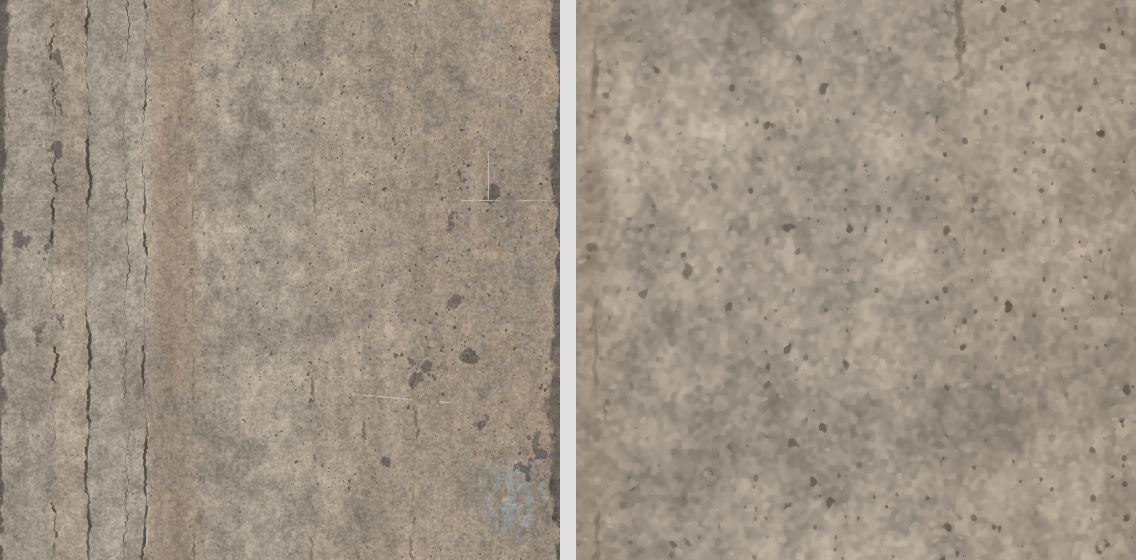
Left, the full canvas; right, a detail of the centre.
Reproduce this texture procedurally as a Shadertoy shader.

```glsl
// Weathered concrete wall: grey and brown vertical strips divided by cracks,
// with pits, soot patches, pale scratches and a faded blue-grey paint stain.
// Soft cellular noise gives the mottling; layered sines bend the cracks.
const vec3 CONCRETE = vec3(0.622, 0.576, 0.522);
const vec3 GREY = vec3(0.618, 0.582, 0.535);
const vec3 BROWN = vec3(0.56, 0.50, 0.44);
const vec3 WARM = vec3(0.595, 0.535, 0.472);
const vec3 SOOT = vec3(0.36, 0.335, 0.312);
const vec3 CRACK = vec3(0.27, 0.235, 0.20);
const vec3 CHALK = vec3(0.80, 0.77, 0.72);
const vec3 PAINT = vec3(0.61, 0.625, 0.62);
const float MOTTLE = 0.22;
const float STREAK = 0.16;
const float GRAIN = 0.27;
const int SOOT_PATCHES = 22;

vec3 hash3(vec2 p) {
  vec3 q = fract(vec3(p.xyx) * vec3(0.1031, 0.1030, 0.0973));
  q += dot(q, q.yxz + 33.33);
  return fract((q.xxy + q.yzz) * q.zyx);
}

// Random cell values blended by distance to their jittered centres
float softCells(vec2 p) {
  vec2 id = floor(p), f = p - id, sum = vec2(0.0);
  for (int i = 0; i < 9; i++) {
    vec2 cell = vec2(i % 3 - 1, i / 3 - 1);
    vec3 h = hash3(id + cell + 57.0);
    vec2 d = cell + h.xy - f;
    sum += exp(-6.0 * dot(d, d)) * vec2(h.z, 1.0);
  }
  return sum.x / sum.y;
}

float layers(vec2 p) {
  float sum = 0.0, amp = 0.53;
  for (int i = 0; i < 4; i++) {
    sum += amp * softCells(p);
    p = mat2(1.6, 1.2, -1.2, 1.6) * p + 17.3;
    amp *= 0.5;
  }
  return sum;
}

float band(float x, float left, float right, float soft) {
  return smoothstep(left - soft, left + soft, x) * smoothstep(right + soft, right - soft, x);
}

// Jagged vertical crack of uneven width
float crack(vec2 uv, float x, float width, float wander, float seed) {
  float y = uv.y;
  float bend = 0.5 * sin(17.0 * y + seed) + 0.3 * sin(43.0 * y + 2.1 * seed);
  bend += softCells(vec2(y * 70.0, seed)) + 0.7 * softCells(vec2(y * 190.0, seed)) - 0.85;
  float open = 0.6 * softCells(vec2(y * 14.0, seed + 9.0));
  open = smoothstep(0.3, 0.75, open + 0.4 * softCells(vec2(y * 80.0, seed + 4.0)));
  float d = abs(uv.x - x - wander * bend), w = width * open;
  return (1.0 - smoothstep(w * 0.5, w + 0.0014, d)) * mix(0.3, 1.0, open);
}

// Small ragged holes, at most one in each cell
float pits(vec2 p, float share, float ragged) {
  vec2 id = floor(p);
  vec3 h = hash3(id + 211.0);
  float r = 0.08 + 0.2 * h.x * h.y;
  float d = length((p - id - 0.3 - 0.4 * h.xy) * vec2(1.0, 0.75)) + 0.3 * (ragged - 0.5);
  return step(h.z, share) * (1.0 - smoothstep(r * 0.4, r * 1.4, d));
}

// Broken straight scratch from a along the vector ab
float scratch(vec2 uv, vec2 a, vec2 ab, float wear) {
  float t = clamp(dot(uv - a, ab) / dot(ab, ab), 0.0, 1.0);
  float d = length(uv - a - t * ab) + 0.002 * (wear - 0.5);
  return (1.0 - smoothstep(0.0006, 0.0022, d)) * smoothstep(0.35, 0.55, wear);
}

void mainImage(out vec4 fragColor, in vec2 fragCoord) {
  vec2 uv = fragCoord / iResolution.xy;
  float cloud = layers(uv * 8.0), rough = layers(uv * 34.0 + 5.0);
  float flakes = layers(uv * vec2(74.0, 52.0));
  float streak = layers(uv * vec2(26.0, 3.0) + 31.0);
  float fine = softCells(uv * 270.0);
  float grain = 0.65 * fine + 0.35 * softCells(uv * 140.0 + 40.0);
  float ragged = 0.5 * (rough + flakes), stain = 0.5 * (cloud + rough);
  float x = uv.x + 0.03 * (ragged - 0.5);

  // Strips, broad stains and faded paint
  float grey = band(x, -0.1, 0.088, 0.006) + band(x, 0.157, 0.258, 0.006);
  vec3 col = mix(CONCRETE, GREY, grey + 0.6 * band(x, 0.36, 0.56, 0.05));
  col = mix(col, BROWN, 0.9 * band(x, 0.275, 0.346, 0.02) * smoothstep(0.3, 0.65, stain));
  col = mix(col, WARM, smoothstep(0.5, 0.95, x) * smoothstep(0.4, 0.62, stain));
  float faded = smoothstep(1.1, 0.4, length((uv - vec2(0.92, 0.12)) / vec2(0.065, 0.115)));
  col = mix(col, PAINT, 0.8 * faded * smoothstep(0.43, 0.58, flakes));

  // Soot at both edges, on the right side and in the left strips
  float edge = min(uv.x, 1.0 - uv.x) + 0.03 * (ragged - 0.5);
  float reach = softCells(vec2(uv.y * 9.0, 3.0 + step(0.5, uv.x)));
  reach = 0.003 + 0.05 * max(reach - 0.55, 0.0);
  float soot = 1.0 - smoothstep(reach * 0.6, reach + 0.003, edge);
  for (int i = 0; i < SOOT_PATCHES; i++) {
    vec3 h = hash3(vec2(float(i) * 7.0 + 3.0, 19.0));
    vec2 centre = i % 2 == 0 ? vec2(0.02 + 0.1 * h.x, 0.4 + 0.5 * h.y)
                             : vec2(0.64 + 0.33 * h.x, 0.16 + 0.65 * h.y * h.y);
    vec2 size = vec2(i % 2 == 0 ? 0.015 : 0.026, 0.025) * (0.5 + h.z);
    float inside = 1.0 - length((uv - centre) / size);
    soot = max(soot, smoothstep(0.0, 0.7, inside + 6.0 * (ragged - 0.56)));
  }
  col = mix(col, SOOT, 0.8 * soot);

  // Mottling and grain
  float tone = MOTTLE * (cloud + 1.1 * rough + 0.7 * flakes - 1.4);
  col *= 1.0 + tone + STREAK * (streak - 0.5) + GRAIN * (grain - 0.5);

  // Dark pits and pale chips
  float holes = max(pits(uv * 85.0 + rough, 0.1, fine), 0.7 * pits(uv * 170.0 + rough, 0.12, fine));
  holes *= mix(0.4, 1.0, smoothstep(0.2, 0.7, uv.x)) * smoothstep(0.3, 0.55, cloud);
  col = mix(col, CRACK, 0.65 * holes);
  col = mix(col, CHALK, 0.35 * pits(uv.yx * 110.0 + rough, 0.12, fine));

  // Chalky scratches and chipped crack rims
  float chalk = scratch(uv, vec2(0.825, 0.642), vec2(0.165, 0.0), rough + 0.1);
  chalk = max(chalk, scratch(uv, vec2(0.872, 0.645), vec2(0.0, 0.085), rough + 0.1));
  chalk = max(chalk, scratch(uv, vec2(0.63, 0.296), vec2(0.17, -0.015), flakes));
  chalk = max(chalk, 0.4 * scratch(uv, vec2(0.0, 0.642), vec2(0.258, 0.0), flakes));
  float rims = max(crack(uv, 0.155, 0.004, 0.005, 2.0), crack(uv, 0.26, 0.004, 0.005, 5.0));
  chalk = max(chalk, 0.8 * rims * smoothstep(0.5, 0.6, ragged));
  col = mix(col, CHALK, 0.75 * chalk);

  // Cracks, then fainter broken stains
  float cracks = max(crack(uv, 0.157, 0.003, 0.005, 2.0), crack(uv, 0.258, 0.0024, 0.005, 5.0));
  cracks = max(cracks, crack(uv, 0.095, 0.0026, 0.007, 8.0) * smoothstep(0.35, 0.55, rough));
  cracks = max(cracks, 0.8 * crack(uv, 0.225, 0.0006, 0.006, 11.0));
  cracks = max(cracks, 0.5 * crack(uv, 0.345, 0.002, 0.003, 14.0) * smoothstep(0.4, 0.6, flakes));
  for (float i = 0.0; i < 3.0; i++)
    cracks = max(cracks, 0.55 * crack(uv, 0.56 + 0.09 * i, 0.003, 0.006, 17.0 + 3.0 * i)
                         * smoothstep(0.5, 0.62, ragged));
  fragColor = vec4(mix(col, CRACK, 0.85 * cracks), 1.0);
}
```
